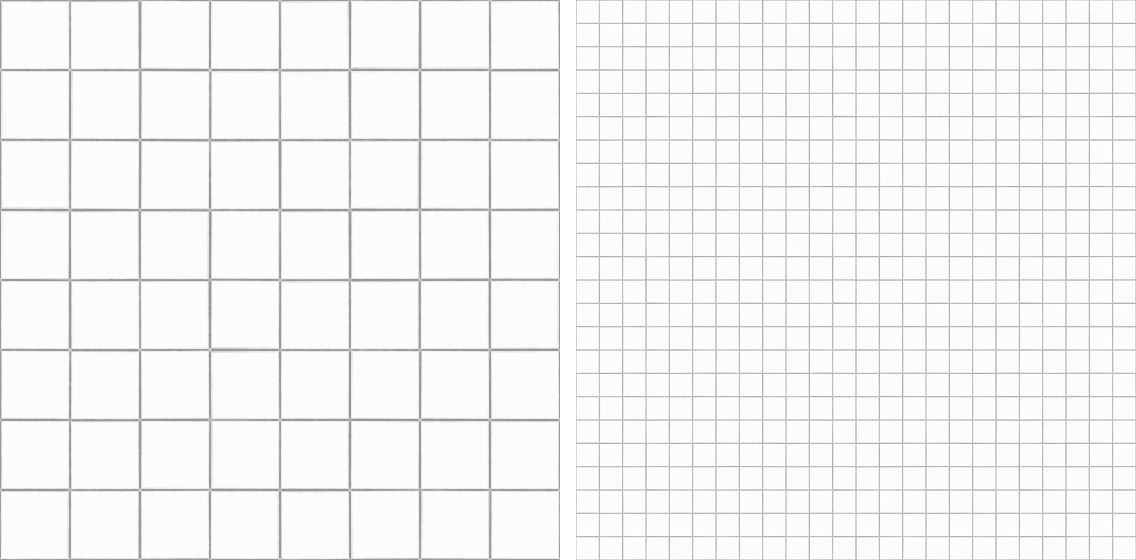
Left, the tile; right, the same tile 3 across and 3 down.
Write a Shadertoy shader that draws this pattern.

```glsl
// Square white ceramic tiles with thin grey grout and slightly uneven edges.
#define TILES 8.0           // repeats across and down
#define GROUT_HALF 0.0155   // half grout width, in tiles
#define RIM_WIDTH 0.014     // shaded edge of each tile
#define CORNER_RADIUS 0.008
#define SHIFT 0.0045        // largest offset of a tile
#define TILT 0.006          // largest rotation, in radians
#define LOOSE_SHARE 0.2     // share of sides with a bright bevel
#define GLAZE vec3(0.99)
#define RIM vec3(0.92)
#define GROUT_DARK vec3(0.56)
#define GROUT_LIGHT vec3(0.66)

float hash(vec2 p) {
    vec3 q = fract(p.xyx * vec3(0.1031, 0.1030, 0.0973));
    q += dot(q, q.yzx + 33.33);
    return fract((q.x + q.y) * q.z);
}

// Value noise that wraps after a whole number of cells.
float wrapNoise(vec2 p, vec2 period) {
    vec2 i = floor(p), f = fract(p);
    f = f * f * (3.0 - 2.0 * f);
    vec2 a = mod(i, period), b = mod(i + 1.0, period);
    return mix(mix(hash(a), hash(vec2(b.x, a.y)), f.x),
               mix(hash(vec2(a.x, b.y)), hash(b), f.x), f.y);
}

float roundedBox(vec2 p, float halfSize, float radius) {
    vec2 d = abs(p) - halfSize + radius;
    return length(max(d, 0.0)) + min(max(d.x, d.y), 0.0) - radius;
}

// Smooth coverage of the region where d is below zero.
float cover(float d, float pixel) {
    return clamp(0.5 - d / pixel, 0.0, 1.0);
}

void mainImage(out vec4 fragColor, in vec2 fragCoord) {
    vec2 uv = fragCoord / iResolution.xy;
    vec2 grid = uv * TILES;
    vec2 id = mod(floor(grid), TILES);
    vec2 cell = fract(grid) - 0.5;
    float pixel = TILES / min(iResolution.x, iResolution.y);

    // Each tile is laid a little off square.
    vec3 lay = vec3(hash(id + 11.0), hash(id + 37.0), hash(id + 71.0)) * 2.0 - 1.0;
    float angle = lay.z * TILT;
    vec2 p = cell - lay.xy * SHIFT;
    p += angle * vec2(-p.y, p.x);

    // Wear along the edges and grain in the grout.
    float wear = wrapNoise(uv * 96.0, vec2(96.0));
    float grain = wrapNoise(uv * 384.0, vec2(384.0));
    float d = roundedBox(p, 0.5 - GROUT_HALF, CORNER_RADIUS);
    d += (wear - 0.5) * 0.003;

    // Some sides stand out with a bright bevel and a fine shadow line.
    vec2 side = abs(p.x) > abs(p.y) ? vec2(sign(p.x), 0.0) : vec2(0.0, sign(p.y));
    float loose = step(1.0 - LOOSE_SHARE, hash(id + side * 3.0 + 101.0));

    // Grout, darker in the middle and paler where the joints cross.
    vec2 joint = 0.5 - abs(cell);
    float edge = min(joint.x, joint.y) / GROUT_HALF;
    vec3 grout = mix(GROUT_DARK, GROUT_LIGHT, clamp(edge * 0.4 + grain * 0.45, 0.0, 1.0));
    float crossing = 1.0 - smoothstep(0.012, 0.035, length(joint));
    grout = mix(grout, RIM, 0.5 * crossing * (0.5 + wear));

    // Tile face with its shaded rim.
    vec3 rim = RIM + (grain - 0.5) * 0.07;
    vec3 bevel = mix(rim * 0.84, GLAZE, cover(-d - RIM_WIDTH * 0.65, pixel * 0.6));
    rim = mix(rim, bevel, loose);
    vec3 face = GLAZE - 0.004 * hash(id + 53.0);
    vec3 tile = mix(rim, face, cover(d + RIM_WIDTH, pixel));

    fragColor = vec4(mix(grout, tile, cover(d, pixel)), 1.0);
}
```
